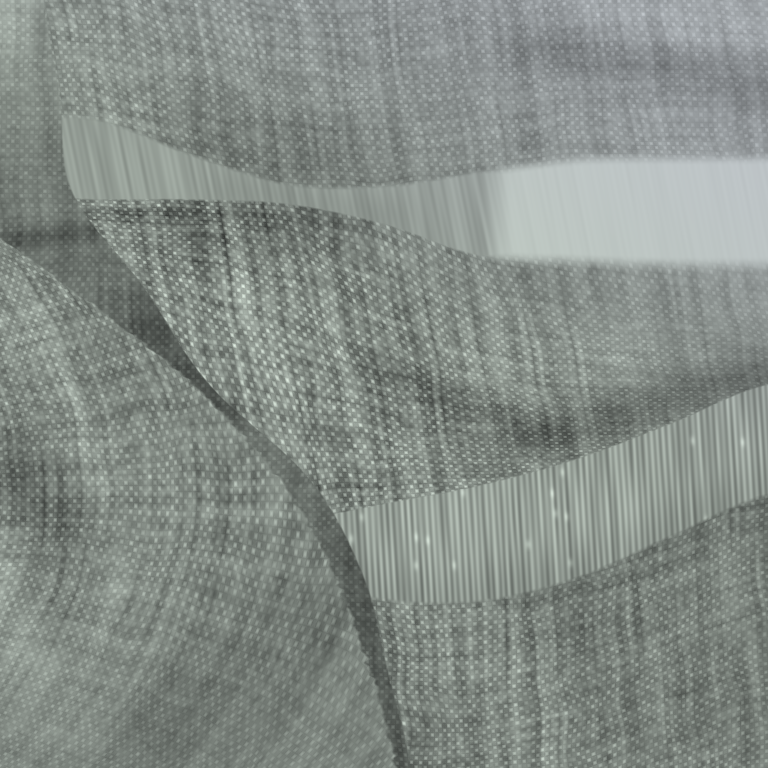
Reproduce this texture procedurally as a Shadertoy shader.

```glsl
// Draped grey-green linen with two pale woven bands and a frayed fold in front.
// Smooth knot curves bound the cloth layers, soft dabs shade the creases,
// and a procedural plain weave with uneven threads gives the surface.
#define THREADS 165.0
#define WEAVE_DEPTH 0.18
#define WARP_DEPTH 0.2
#define WEFT_DEPTH 0.11
#define RIBS 800.0
#define FRAY 0.009
#define SAGE vec3(.962, 1.02, .97)
#define COOL vec3(.972, 1.003, 1.025)

float hash(vec2 p) { return fract(sin(dot(p, vec2(127.1, 311.7))) * 43758.5); }

float noise(vec2 p) {
    vec2 i = floor(p), f = fract(p);
    f = f * f * (3. - 2. * f);
    return mix(mix(hash(i), hash(i + vec2(1, 0)), f.x),
               mix(hash(i + vec2(0, 1)), hash(i + 1.), f.x), f.y);
}

// Catmull-Rom curve through nine evenly spaced knots
float curve(float t, float k[9]) {
    t = clamp(t, 0., 1.) * 8.;
    int i = min(int(t), 7);
    float f = t - float(i);
    float a = k[max(i - 1, 0)], b = k[i], c = k[i + 1], d = k[min(i + 2, 8)];
    return b + .5 * f * (c - a + f * (2. * a - 5. * b + 4. * c - d + f * (3. * (b - c) + d - a)));
}

// Soft stroke between two ends, for lights and shadows
float dab(vec2 p, vec4 ends, float width) {
    vec2 v = ends.zw - ends.xy, w = p - ends.xy;
    w -= v * clamp(dot(w, v) / dot(v, v), 0., 1.);
    return exp(-dot(w, w) / (width * width));
}

float edge(float d, float soft) { return smoothstep(-soft, soft, d); }

// Plain weave over a position in cloth space
float weave(vec2 q) {
    q *= THREADS;
    q += 1.2 * vec2(noise(q * .12), noise(q * .12 + 40.));
    vec2 s = sin(3.14159 * q);
    float knots = .5 * s.x * s.y + .6 * min(abs(s.x), abs(s.y)) - .24;
    float warp = noise(q * vec2(.9, .05)) - .5, weft = noise(q * vec2(.06, .9)) - .5;
    return WEAVE_DEPTH * knots * (.4 + 1.1 * noise(q * .7)) + WARP_DEPTH * warp
         + WEFT_DEPTH * weft + .13 * (noise(q * vec2(.8, 1.1) + 7.) - .5);
}

// Scattered pale slubs
float slubs(vec2 q) {
    vec2 id = floor(q), f = fract(q) - .5;
    f += .4 * (hash(id + 3.) - .5);
    return step(.9, hash(id)) * exp(-dot(f, f) * 28.);
}

void mainImage(out vec4 fragColor, in vec2 fragCoord) {
    vec2 p = fragCoord / iResolution.xy;
    float soft = max(1. / iResolution.y, .0018);

    // Layer outlines
    float drapeX = curve(p.y, float[9](.534, .505, .473, .404, .272, .188, .094, .078, .058));
    float foldX = curve(p.y, float[9](.514, .482, .436, .365, .25, .091, -.08, -.2, -.3));
    float highTop = curve(p.x, float[9](.846, .844, .798, .76, .757, .776, .792, .794, .794));
    float highLow = curve(p.x, float[9](.746, .74, .74, .734, .708, .667, .659, .655, .655));
    float lowTop = curve(p.x, float[9](.28, .29, .305, .32, .344, .368, .402, .449, .499));
    float lowLow = curve(p.x, float[9](.26, .26, .26, .25, .219, .217, .247, .302, .355));
    float cool = smoothstep(.3, .95, p.y + .6 * p.x - .55);

    // Cloth behind, and the shaded gap under the drape
    float tone = mix(.47, .64, smoothstep(.72, 1., p.y));
    tone -= .08 * dab(p, vec4(.055, .97, .07, .8), .025);
    tone = mix(.43, tone, edge(p.y - .694 - .06 * p.x, .006));
    tone -= .1 * dab(p, vec4(.02, .69, .12, .7), .015);
    tone -= .1 * dab(p, vec4(.19, .58, .29, .47), .035);
    tone -= .08 * dab(p, vec4(.46, .29, .53, 0), .04);
    tone += .45 * weave(p);

    // Upper cloth
    float top = .525 + .07 * cool;
    top -= .06 * dab(p, vec4(.23, .82, .5, .79), .05);
    top -= .08 * dab(p, vec4(.7, .94, 1, .89), .035);
    top += .05 * dab(p, vec4(.75, .99, 1, .96), .04);
    top += .04 * dab(p, vec4(.1, .96, .17, .84), .04);
    top += mix(.75, .4, p.x) * weave(vec2(p.x + .15 * p.y, p.y - .6 * highTop));

    // Upper pale band, brightest where it is a single sheer layer
    float sheer = edge(p.x - .645, .025);
    float lean = p.x + .2 * p.y;
    float band = .015 * sin(RIBS * lean) + .09 * noise(vec2(lean * 190., p.y * 9.)) - .045;
    band = mix(.61 + band, .765 + .2 * band, sheer);
    band -= .035 * dab(p, vec4(.3, .75, .5, .72), .03);

    // Middle cloth with a diagonal crease and a valley above the lower band
    float mid = .515 + .065 * smoothstep(.45, 1., p.x) * smoothstep(.45, .65, p.y);
    mid -= .07 * dab(p, vec4(.17, .72, .45, .71), .035);
    mid += .05 * dab(p, vec4(.32, .59, .46, .55), .05);
    mid -= .08 * dab(p, vec4(.47, .535, .69, .435), .025);
    mid += .05 * dab(p, vec4(.66, .51, .82, .53), .06);
    mid -= .1 * dab(p, vec4(.71, .435, 1, .515), .03);
    float sharp = mix(1.15, .35, smoothstep(.55, 1.2, p.x * .8 + p.y * .6));
    float rise = clamp(2.5 * p.y - .87, 0., 1.);
    float row = p.y - mix(.7 * lowTop - .25, .9 * highLow - .63, rise);
    row += .9 * rise * (1. - rise) * (p.x - .45);
    mid += sharp * weave(vec2(p.x + .18 * p.y, row));

    // Lower ribbed band and the cloth hanging below it
    float warp = p.x + .06 * p.y;
    float ribs = .535 + .075 * sin(RIBS * warp) + .14 * noise(vec2(warp * 250., p.y * 12.));
    ribs += .15 * slubs(vec2(warp * 60., p.y * 32.)) - .05 * smoothstep(.07, 0., p.y - lowLow);
    float hang = .495 - .06 * exp(-18. * max(lowLow - p.y, 0.)) * smoothstep(.5, .8, p.x);
    hang += .035 * dab(p, vec4(.62, .18, .72, .02), .07);
    hang += mix(1.2, .65, p.x) * weave(vec2(warp, p.y - .7 * lowLow));

    float drape = mix(mid, band, edge(p.y - highLow, .002 + .01 * sheer));
    drape = mix(drape, top, edge(p.y - highTop, .004 + .006 * sheer));
    drape = mix(drape, ribs, edge(lowTop - p.y, soft));
    drape = mix(drape, hang, edge(lowLow - p.y, .004));
    tone = mix(tone, drape, edge(p.x - drapeX, soft));

    // Front fold: rolled ridge, dark hollow at left and a diagonal crease
    float fold = .505 + .04 * exp(-150. * abs(p.x - foldX));
    fold += .06 * dab(p, vec4(.02, .58, .15, .4), .055);
    fold += .045 * dab(p, vec4(.17, .33, .06, .07), .055);
    fold -= .1 * dab(p, vec4(0, .4, .07, .34), .045);
    fold -= .07 * dab(p, vec4(.1, .31, .07, .18), .028);
    fold += .08 * dab(p, vec4(0, .25, .025, .15), .04);
    fold += .04 * dab(p, vec4(.11, .04, .25, .21), .025);
    fold -= .055 * dab(p, vec4(.22, .06, .38, .17), .09);
    float bend = p.y - .36;
    fold += mix(.45, .8, smoothstep(.05, .35, p.y)) * weave(vec2(p.x + 1.2 * bend * bend, p.y - 1.2 * bend * p.x));
    float fray = FRAY * (noise(p.yx * vec2(190, 25)) - .5);
    float inFold = edge(foldX + fray - p.x, .003);
    tone = mix(tone, fold, inFold);

    fragColor = vec4(clamp(tone * mix(SAGE, COOL, cool * (1. - inFold)), 0., 1.), 1);
}
```
